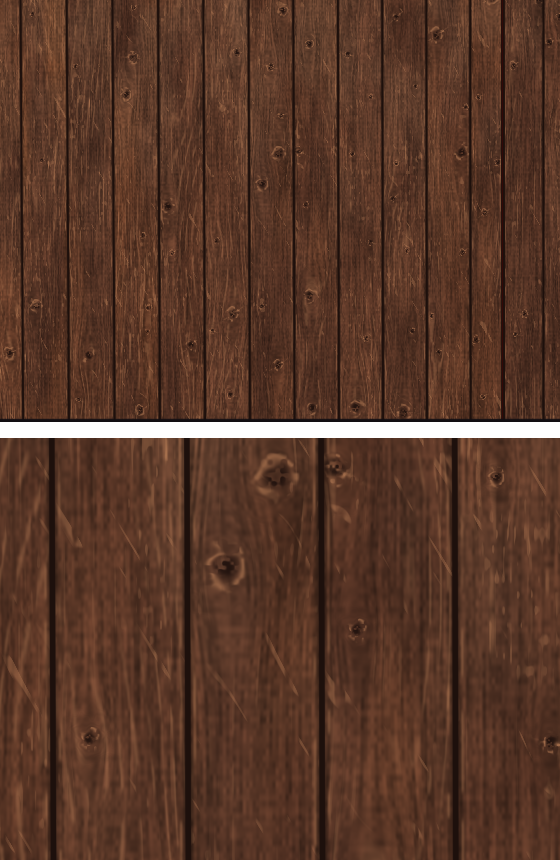
Top: the whole. Bottom: its middle third, enlarged.
This texture is drawn by a WebGL 2 fragment shader. Its source:

```glsl
#version 300 es
precision highp float;
// Stained brown timber wall: upright planks with dark seams, knots, grain and worn flecks.
uniform vec2 u_resolution;
out vec4 fragColor;

const vec3 SEAM = vec3(0.135, 0.072, 0.055);
const vec3 DARK = vec3(0.275, 0.162, 0.117);
const vec3 BROWN = vec3(0.355, 0.215, 0.152);
const vec3 RUSSET = vec3(0.46, 0.265, 0.155);
const vec3 DUSTY = vec3(0.46, 0.330, 0.245);
const vec3 TAN = vec3(0.70, 0.475, 0.325);

float hash(vec2 p) {
  vec3 q = fract(vec3(p.xyx) * 0.1031);
  q += dot(q, q.yzx + 33.33);
  return fract((q.x + q.y) * q.z);
}

float noise(vec2 p) {
  vec2 i = floor(p), f = fract(p);
  f = f * f * (3.0 - 2.0 * f);
  return mix(mix(hash(i), hash(i + vec2(1, 0)), f.x),
             mix(hash(i + vec2(0, 1)), hash(i + vec2(1, 1)), f.x), f.y);
}

float fbm(vec2 p) {
  return 0.55 * noise(p) + 0.3 * noise(p * 2.1 + 7.3) + 0.15 * noise(p * 4.3 + 19.1);
}

// Seam position: planks narrow slowly to the right, with two slim ones near the end.
float seamX(float i) {
  return 0.039 + 0.0823 * i - 0.00022 * i * i
       - 0.0195 * step(10.5, i) - 0.005 * step(11.5, i);
}

// One knot: x bends the grain, y is dark core, z is pale rim and tear, w is ring shading.
vec4 knot(vec2 d, float r, float seed) {
  float wobble = 0.7 + 0.6 * noise(d / r * 1.3 + seed * 37.0);
  float dist = length(d * vec2(1.0, 0.85)) / (r * wobble);
  vec2 flow = d * vec2(1.0, 0.4) / r;
  float bend = -0.8 * d.x * exp(-dot(flow, flow) / 7.0);
  float core = (1.0 - smoothstep(0.3, 0.95, dist)) * smoothstep(0.2, 0.65, noise(d / r * 3.5 + seed * 91.0));
  float rim = exp(-pow((dist - 1.1) * 4.0, 2.0)) * smoothstep(0.4, 0.75, noise(d / r * 2.2 + seed * 53.0));
  float slant = (seed - 0.8) * 3.0;
  float tear = exp(-pow((d.y + d.x * slant) / 0.0016, 2.0) - pow(d.x / (r * 2.0), 2.0));
  rim += step(0.5, seed) * tear * smoothstep(0.35, 0.65, noise(d * 420.0 + seed * 17.0));
  float rings = (0.5 + 0.5 * cos(dist * 9.0)) * exp(-dist * 0.75);
  return vec4(bend, core, rim, rings);
}

// Gathers knots scattered along one plank, one possible knot per cell.
vec4 plankKnots(vec2 p, float id, float left, float right) {
  const float CELL = 0.088;
  vec4 sum = vec4(0.0);
  for (int k = -1; k <= 1; k++) {
    vec2 cell = vec2(id, floor(p.y / CELL) + float(k) + 3.0);
    float present = step(0.42, hash(cell + 11.0));
    float size = hash(cell + 29.0);
    float r = mix(0.0035, 0.0105, size * size);
    vec2 c = vec2(mix(left + 0.007, right - 0.007, hash(cell + 47.0)),
                  (cell.y - 3.0 + mix(0.15, 0.85, hash(cell + 61.0))) * CELL);
    sum += present * knot(p - c, r, hash(cell + 83.0));
  }
  return sum;
}

vec3 plankColor(vec2 p, float id, float left, float right) {
  vec4 k = plankKnots(p, id, left, right);
  vec2 g = vec2(p.x + k.x, p.y + id * 5.7);
  float tone = hash(vec2(id, 5.0));

  // Base stain: per-plank hue, soft clouds, dusty sheen toward the top.
  float cloud = fbm(g * vec2(26.0, 9.0));
  vec3 col = mix(DARK, BROWN, smoothstep(0.15, 0.7, cloud + 0.25 * (tone - 0.5)));
  float russet = max(1.0 - abs(id - 1.0), 0.5 * hash(vec2(id, 9.0)));
  col = mix(col, RUSSET, 0.75 * russet * smoothstep(0.15, 0.75, noise(g * vec2(30.0, 5.0) + 3.0)));
  float sheen = smoothstep(0.1, 0.75, p.y) * (1.0 - 0.8 * abs(p.x - 0.42));
  col = mix(col, DUSTY, 0.5 * sheen * smoothstep(0.2, 0.75, fbm(g * vec2(18.0, 9.0) + 40.0)));

  // Thin arched growth lines, long crisp fibres, pores and faint saw marks.
  float rings = 0.5 + 0.5 * sin(6.2832 * (noise(g * vec2(24.0, 3.2)) * 6.0 + g.x * 90.0));
  float ringAmount = smoothstep(0.35, 0.7, noise(g * vec2(18.0, 3.0) + 70.0));
  float broken = smoothstep(0.25, 0.65, noise(g * vec2(320.0, 60.0) + 31.0));
  float fibre = noise(g * vec2(510.0, 26.0)) + 0.6 * noise(g * vec2(260.0, 9.0)) - 0.8;
  float speck = noise(g * vec2(512.0, 260.0) + 8.0) - 0.5;
  float saw = noise(g * vec2(25.0, 330.0)) - 0.5;
  col *= 1.0 + 0.34 * fibre + 0.26 * speck + 0.08 * saw;
  col = mix(col, TAN, 0.36 * ringAmount * broken * pow(rings, 6.0));

  // Long pale hairlines, ragged small flecks and rare slanted scuffs.
  float wear = smoothstep(0.4, 0.7, fbm(g * vec2(28.0, 10.0) + 90.0));
  float hair = smoothstep(0.74, 0.93, noise(g * vec2(460.0, 11.0) + 55.0));
  float fleck = smoothstep(0.74, 0.9, noise(g * vec2(480.0, 110.0) + 15.0));
  vec2 slanted = vec2(g.x + g.y * 0.6, g.y - g.x * 0.6);
  float scuff = smoothstep(0.88, 0.95, noise(slanted * vec2(200.0, 28.0) + 77.0));
  float pale = 0.42 * hair * broken * (0.35 + 0.65 * wear) + 0.34 * fleck * wear;
  col = mix(col, TAN, clamp(pale + 0.4 * scuff * broken, 0.0, 0.8));

  // Knots over the grain.
  col = mix(col, TAN, clamp(0.6 * k.z, 0.0, 0.8));
  col = mix(col, DARK * 0.8, clamp(0.5 * k.w, 0.0, 0.6));
  return mix(col, SEAM * 0.8, clamp(k.y * 0.85, 0.0, 0.85));
}

void main() {
  vec2 p = gl_FragCoord.xy / u_resolution.x;
  float px = 1.0 / u_resolution.x;
  vec2 q = vec2(p.x + (p.y - 0.376) * 0.0065 * (1.0 - p.x), p.y);

  // Find the plank that holds this point.
  float id = 0.0;
  for (int i = 0; i < 13; i++) id += step(seamX(float(i)), q.x);
  float left = seamX(id - 1.0), right = seamX(id);
  float dl = q.x - left, dr = right - q.x;
  vec3 col = plankColor(q, id, left, right);

  // Rounded plank edges with a thin, patchy worn highlight.
  float edge = min(dl, dr);
  float chip = smoothstep(0.45, 0.8, noise(vec2(id * 13.0 + step(dl, dr) * 5.0, q.y * 60.0)));
  col *= 0.7 + 0.3 * smoothstep(0.001, 0.0055, edge);
  col = mix(col, TAN, 0.38 * chip * exp(-pow((edge - 0.0042) / 0.001, 2.0)));

  // Dark seams; the one before the slim planks is wider and reddish.
  float nearest = dl < dr ? id - 1.0 : id;
  float wide = 1.0 - step(0.5, abs(nearest - 11.0));
  float halfWidth = mix(0.0015, 0.0032, wide);
  vec3 gap = mix(SEAM * 0.85, vec3(0.20, 0.035, 0.025), wide * exp(-pow((dr - 0.001) / 0.0012, 2.0)));
  col = mix(gap, col, smoothstep(halfWidth - 0.5 * px, halfWidth + 0.5 * px + 0.0004, edge));

  // Dark ledge along the bottom.
  col = mix(vec3(0.07, 0.055, 0.07), col, smoothstep(0.0055 - px, 0.0055 + px, p.y));
  fragColor = vec4(clamp(col, 0.0, 1.0), 1.0);
}
```
